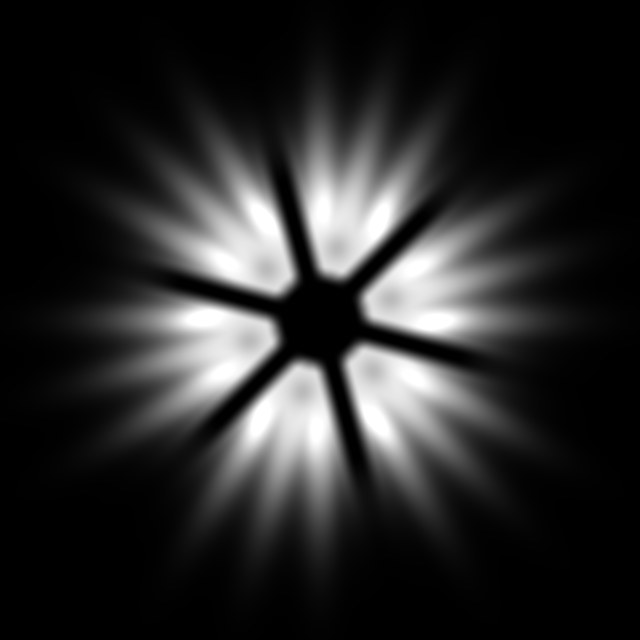
A WebGL 1 fragment shader for this background:

```glsl
precision highp float;
// Draws a soft white six-petalled burst with a black core, dark gaps and feathered rays.

uniform vec2 u_resolution;

const float PI = 3.14159265;
const float PETALS = 6.0;
const float GAP_ANGLE = PI / 4.0;

// Soft elliptical spot with a peak of one.
float softSpot(vec2 p, vec2 center, vec2 size) {
    vec2 d = (p - center) / size;
    return exp(-dot(d, d));
}

// Folds an angle into one petal, with zero on the petal axis.
float foldAngle(float angle, float sector) {
    return mod(angle - GAP_ANGLE, sector) - 0.5 * sector;
}

// Relative length of the light: three rays per petal, short at the gaps.
float rayReach(float angle, float halfSector) {
    float inPetal = 1.0 - smoothstep(0.6, 1.0, abs(angle) / halfSector);
    float rays = 1.0 + 0.08 * cos(4.0 * PETALS * angle);
    return mix(0.82, rays, inPetal);
}

// Brightness decay away from the bright ring.
float outerFade(float radius) {
    return exp(-pow(max(radius - 0.15, 0.0) / 0.13, 1.8));
}

// Dark spoke between petals, dissolving outwards.
float gapMask(float radius, float angle, float halfSector) {
    float edgeDistance = radius * sin(halfSector - abs(angle));
    float openness = smoothstep(0.004, 0.031, edgeDistance);
    return mix(openness, 1.0, smoothstep(0.22, 0.34, radius));
}

// Petal surface: two highlights and a grey spot near the core.
float petalTone(vec2 p) {
    float tone = 0.9;
    tone += 0.26 * softSpot(p, vec2(0.186, -0.053), vec2(0.045, 0.021));
    tone += 0.19 * softSpot(p, vec2(0.186, 0.036), vec2(0.045, 0.021));
    tone -= 0.17 * softSpot(p, vec2(0.115, 0.003), vec2(0.023, 0.021));
    return tone;
}

void main() {
    vec2 p = (gl_FragCoord.xy - 0.5 * u_resolution) / min(u_resolution.x, u_resolution.y);
    float radius = length(p);
    float sector = 2.0 * PI / PETALS;
    float angle = foldAngle(atan(p.y, p.x), sector);
    vec2 petalPoint = radius * vec2(cos(angle), sin(angle));

    // Combine the petal light with the dark core and spokes.
    float light = petalTone(petalPoint);
    light *= outerFade(radius / rayReach(angle, 0.5 * sector));
    light *= gapMask(radius, angle, 0.5 * sector);
    light *= smoothstep(0.054, 0.086, radius);

    gl_FragColor = vec4(vec3(clamp(light, 0.0, 1.0)), 1.0);
}
```
